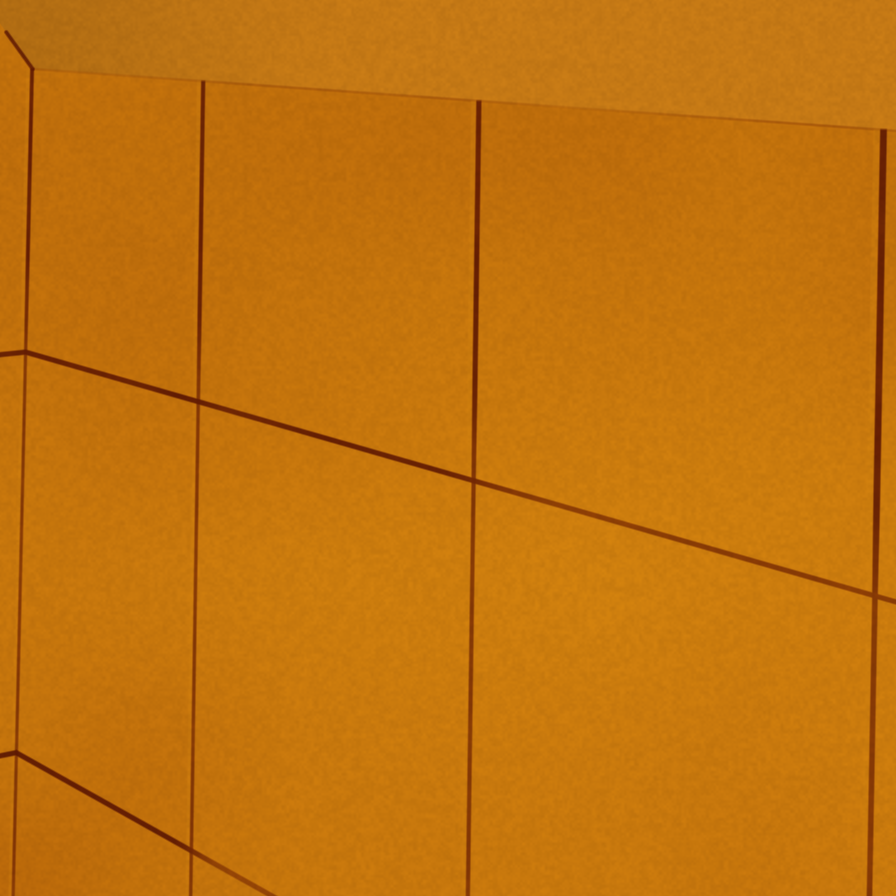
This pattern is drawn by a WebGL 2 fragment shader. Its source:

```glsl
#version 300 es
precision highp float;
// Amber panelled wall in perspective: dark joints under a plain ceiling, with fine grain.
#define COLUMN_JOINTS 4
#define JOINT_WIDTH 0.0052
#define GRAIN_SCALE 190.0
#define GRAIN_AMOUNT 0.085
#define ROW_SLOPE -0.287
#define LOW_ROW_SLOPE -0.560
#define CEILING_SLOPE -0.0716

uniform vec2 u_resolution;
out vec4 fragColor;

const vec3 AMBER_DARK = vec3(0.71, 0.39, 0.035);
const vec3 AMBER_LIGHT = vec3(0.81, 0.50, 0.055);
const vec3 CEILING = vec3(0.755, 0.463, 0.08);
const vec3 JOINT_DARK = vec3(0.36, 0.09, 0.01);
const vec3 JOINT_WORN = vec3(0.56, 0.25, 0.02);
const vec2 CORNER_TOP = vec2(0.0365, 0.923);
const vec2 CORNER_ROW = vec2(0.0286, 0.607);
const vec2 CORNER_LOW = vec2(0.018, 0.160);

float hash(vec2 p) {
  vec3 q = fract(vec3(p.xyx) * 0.1031);
  q += dot(q, q.yzx + 33.33);
  return fract((q.x + q.y) * q.z);
}

float noise(vec2 p) {
  vec2 i = floor(p), f = fract(p);
  f = f * f * (3.0 - 2.0 * f);
  return mix(mix(hash(i), hash(i + vec2(1, 0)), f.x),
             mix(hash(i + vec2(0, 1)), hash(i + vec2(1, 1)), f.x), f.y);
}

float segmentDistance(vec2 p, vec2 a, vec2 b) {
  vec2 d = b - a;
  return length(p - a - d * clamp(dot(p - a, d) / dot(d, d), 0.0, 1.0));
}

// Soft coverage of a stroke at distance d
float stroke(float d, float width) {
  float soft = max(0.0014, 0.7 / u_resolution.y);
  return 1.0 - smoothstep(0.5 * width - soft, 0.5 * width + soft, abs(d));
}

// Height of a sloping line through an anchor
float lineHeight(float x, vec2 anchor, float slope) {
  return anchor.y + slope * (x - anchor.x);
}

// Signed distance to a sloping line
float lineDistance(vec2 p, vec2 anchor, float slope) {
  return (p.y - lineHeight(p.x, anchor, slope)) / sqrt(1.0 + slope * slope);
}

// Column spacing grows towards the viewer
float columnX(float k) {
  return CORNER_ROW.x + 0.1927 * k + 0.0573 * k * (k - 1.0)
       + 0.00434 * k * (k - 1.0) * (k - 2.0);
}

void main() {
  vec2 p = gl_FragCoord.xy / u_resolution;
  float ceilingY = lineHeight(p.x, CORNER_TOP, CEILING_SLOPE);
  float leftEdge = lineHeight(p.x, CORNER_TOP, -1.39);
  float wall = 1.0 - smoothstep(-0.002, 0.002, p.y - (p.x < CORNER_TOP.x ? leftEdge : ceilingY));

  // Wall shading: brighter towards the lower right, cloudy unevenness
  float light = 0.40 + 0.30 * smoothstep(0.0, 0.55, p.x) * smoothstep(0.95, 0.35, p.y);
  light += 0.16 * smoothstep(0.05, 0.4, p.y) * smoothstep(0.7, 0.4, p.y);
  light -= 0.15 * smoothstep(0.2, 0.0, p.y) * smoothstep(0.35, 0.0, p.x);
  light += 0.22 * (noise(p * 6.0) - 0.5);
  vec3 wallColor = mix(AMBER_DARK, AMBER_LIGHT, clamp(light, 0.0, 1.0));
  vec3 ceilingColor = CEILING * mix(0.92, 1.02, smoothstep(0.0, 0.4, p.x));
  vec3 color = mix(ceilingColor, wallColor, wall);

  // Faint broken seam below the ceiling
  float seam = stroke(p.y - ceilingY, 0.0028) * step(CORNER_TOP.x, p.x);
  float seamWear = 0.15 + 0.4 * noise(vec2(p.x * 14.0, 3.0));
  color = mix(color, JOINT_WORN, seam * seamWear);

  // Upright joints, darker above the middle row
  float wear = noise(p * vec2(20.0, 28.0));
  for (int i = 0; i < COLUMN_JOINTS; i++) {
    float k = float(i);
    float x = columnX(k);
    float rowY = lineHeight(x, CORNER_ROW, ROW_SLOPE);
    float tilt = 0.0137 + 0.003 * (k - 1.75) * (k - 1.75);
    float d = p.x - x - tilt * (p.y - rowY);
    float upper = smoothstep(-0.03, 0.12, p.y - rowY);
    float width = JOINT_WIDTH * (0.82 + 0.07 * k * k) * mix(0.82, 1.0, upper);
    float top = lineHeight(x, CORNER_TOP, CEILING_SLOPE);
    float mask = 1.0 - smoothstep(top - 0.002, top + 0.002, p.y);
    vec3 joint = mix(JOINT_WORN, JOINT_DARK, clamp(0.15 + 0.6 * upper + 0.3 * wear, 0.0, 1.0));
    color = mix(color, AMBER_LIGHT, 0.35 * mask * stroke(d + width, width));
    color = mix(color, joint, mask * stroke(d, width) * 0.92);
  }

  // Sloping row joints, turning at the room corner and fading to the right
  float rightOfCorner = step(CORNER_ROW.x, p.x);
  float row = stroke(lineDistance(p, CORNER_ROW, mix(0.1, ROW_SLOPE, rightOfCorner)), JOINT_WIDTH * 1.1);
  float rowFade = smoothstep(0.48, 0.62, p.x);
  color = mix(color, mix(JOINT_DARK, JOINT_WORN, 0.7 * rowFade + 0.25 * wear), row * 0.95);
  float lowSlope = p.x < CORNER_LOW.x ? 0.2 : LOW_ROW_SLOPE;
  float lowRow = stroke(lineDistance(p, CORNER_LOW, lowSlope), JOINT_WIDTH * 1.1);
  float lowFade = smoothstep(0.19, 0.25, p.x);
  color = mix(color, mix(JOINT_DARK, JOINT_WORN, lowFade), lowRow * 0.92);

  // Short joint rising from the corner
  float rise = stroke(segmentDistance(p, vec2(0.007, 0.964), CORNER_TOP), JOINT_WIDTH * 0.8);
  color = mix(color, JOINT_DARK, rise * 0.85);

  // Fine grain in two sizes
  float grain = 0.6 * noise(p * GRAIN_SCALE) + 0.4 * noise(p * GRAIN_SCALE * 1.9 + 17.0) - 0.5;
  color *= 1.0 + GRAIN_AMOUNT * grain * vec3(1.0, 1.15, 1.6);
  fragColor = vec4(color, 1.0);
}
```
